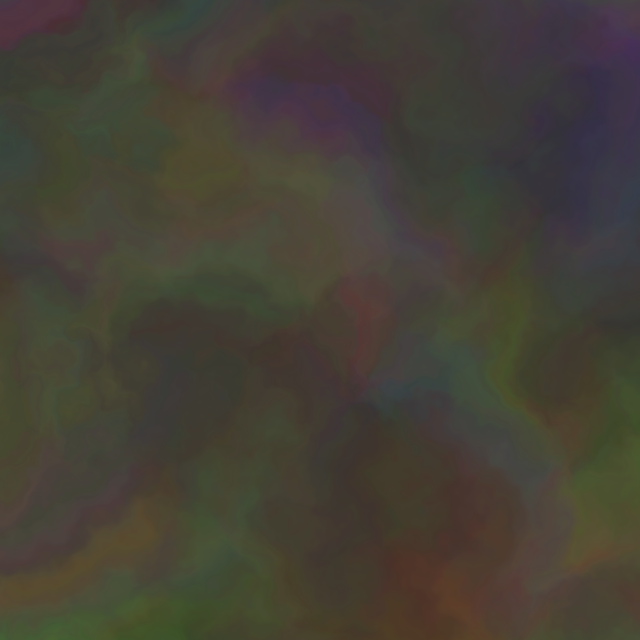
Write a WebGL 2 fragment shader that draws this texture.

```glsl
#version 300 es
precision highp float;
// Dim, soft clouds of coloured smoke: olive, umber, plum, green and violet haze.

uniform vec2 u_resolution;
out vec4 fragColor;

// Colour
const vec3 MEAN_COLOR = vec3(0.266, 0.256, 0.209);
const vec3 TINT_STRENGTH = vec3(0.40, 0.48, 0.47);   // spread of each channel
const vec3 LOW_TINT = vec3(0.07, 0.09, -0.09);       // olive towards the bottom
const vec3 HIGH_TINT = vec3(-0.06, -0.04, 0.06);     // cool grey towards the top
const vec3 CORNER_TINT = vec3(0.0, -0.07, 0.11);     // violet at the upper right

// Shape
const float CLOUD_SCALE = 2.5;      // cloud cells across the canvas
const float BILLOW_SCALE = 2.1;
const float BILLOW_WARP = 0.22;
const float WISP_SCALE = 6.5;
const float WISP_WARP = 0.075;
const float OCTAVE_GAIN = 0.55;
const int OCTAVES = 6;
const mat2 OCTAVE_TURN = mat2(1.6, 1.2, -1.2, 1.6);  // rotate and double

// Random unit gradient for a lattice cell
vec2 cellGradient(ivec2 cell, uint seed) {
    uint h = uint(cell.x) * 0x9E3779B1u ^ uint(cell.y) * 0x85EBCA77u ^ seed * 0xC2B2AE3Du;
    h = (h ^ (h >> 15)) * 0x2C1B3C6Du;
    h = (h ^ (h >> 12)) * 0x297A2D39u;
    h ^= h >> 15;
    float angle = float(h >> 8) / 16777216.0 * 6.28319;
    return vec2(cos(angle), sin(angle));
}

float gradientNoise(vec2 p, uint seed) {
    vec2 base = floor(p);
    vec2 f = p - base;
    ivec2 cell = ivec2(base);
    vec2 s = f * f * f * (f * (f * 6.0 - 15.0) + 10.0);
    float a = dot(cellGradient(cell, seed), f);
    float b = dot(cellGradient(cell + ivec2(1, 0), seed), f - vec2(1.0, 0.0));
    float c = dot(cellGradient(cell + ivec2(0, 1), seed), f - vec2(0.0, 1.0));
    float d = dot(cellGradient(cell + ivec2(1, 1), seed), f - vec2(1.0, 1.0));
    return mix(mix(a, b, s.x), mix(c, d, s.x), s.y);
}

float fbm(vec2 p, uint seed) {
    float sum = 0.0;
    float amplitude = 1.0;
    p += vec2(0.37, 0.71) * float(seed);
    for (int i = 0; i < OCTAVES; i++) {
        sum += amplitude * gradientNoise(p, seed + uint(i) * 16u);
        p = OCTAVE_TURN * p + 3.7;
        amplitude *= OCTAVE_GAIN;
    }
    return sum;
}

vec2 fbmOffset(vec2 p, uint seed) {
    return vec2(fbm(p, seed), fbm(p, seed + 1u));
}

// Broad folds everywhere, fine curls only in some regions
vec2 smokeWarp(vec2 p) {
    vec2 q = p + BILLOW_WARP * fbmOffset(p * BILLOW_SCALE, 1u);
    float curl = smoothstep(-0.15, 0.4, gradientNoise(p * 2.7 + 5.3, 3u));
    return q + WISP_WARP * curl * fbmOffset(q * WISP_SCALE, 4u);
}

void main() {
    vec2 uv = gl_FragCoord.xy / u_resolution;
    vec2 p = gl_FragCoord.xy / min(u_resolution.x, u_resolution.y);
    vec2 q = smokeWarp(p) * CLOUD_SCALE;

    // Each channel drifts on its own cloud field
    vec3 clouds = vec3(fbm(q, 7u), fbm(q, 8u), fbm(q, 9u));
    vec3 tint = TINT_STRENGTH * clouds;

    // Slow shifts of hue over the canvas
    tint += mix(LOW_TINT, HIGH_TINT, smoothstep(0.0, 1.0, uv.y));
    tint += CORNER_TINT * smoothstep(0.7, 0.0, distance(uv, vec2(1.0)));

    fragColor = vec4(clamp(MEAN_COLOR * exp(tint), 0.0, 1.0), 1.0);
}
```
